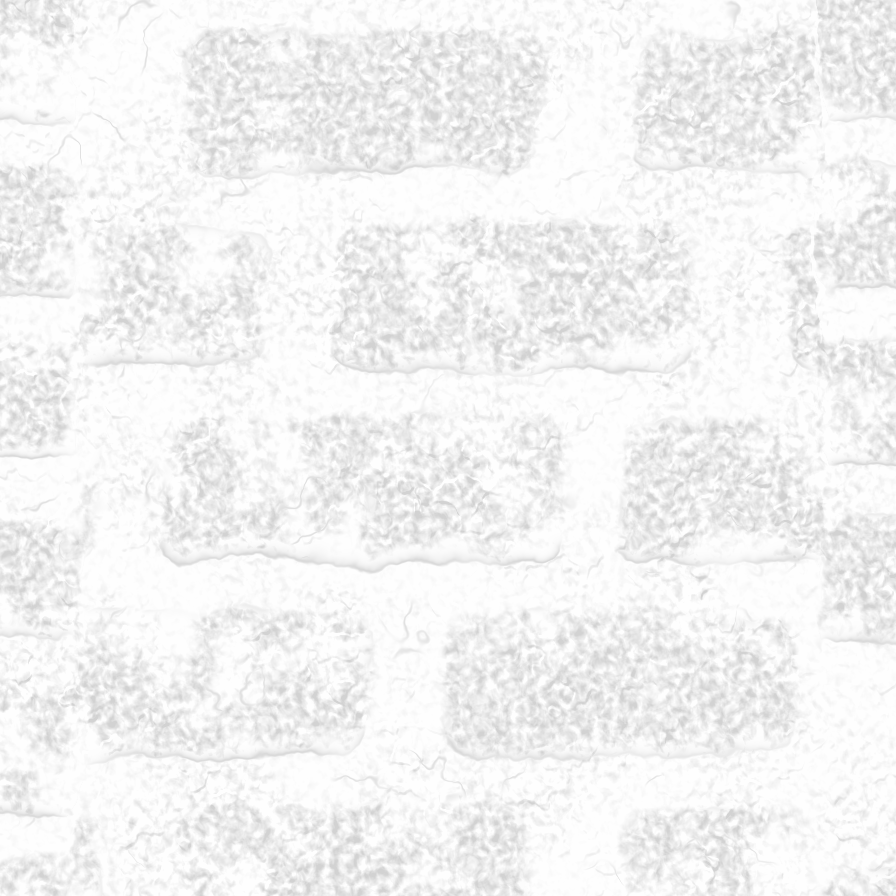
Reproduce this texture procedurally as a Shadertoy shader.

```glsl
#define WHITEWASH vec3(0.996)
#define SHADE vec3(0.845)
#define PITCH vec2(0.5, 0.2165)     // spacing of bricks and courses
#define FIRST_COURSE 0.236          // centre height of course zero
#define BRICK_HALF vec2(0.207, 0.079)
#define CORNER 0.03
#define SEAM 0.412                  // distance of the side seams from the middle
#define SEAM_DROP vec2(0.053, 0.12) // drop beyond the seams: constant, per height
#define GRAIN_FREQ 100.0
#define GRAIN_DEPTH 1.5
#define BARE_TONE 0.54
#define LIP_WIDTH 0.0045

vec2 hash2(vec2 p) {
    vec3 q = fract(p.xyx * vec3(0.1031, 0.103, 0.0973));
    q += dot(q, q.yzx + 33.33);
    return fract((q.xx + q.yz) * q.zy);
}

float gradientNoise(vec2 p) {
    vec2 i = floor(p), f = p - i;
    vec2 u = f * f * f * (f * (f * 6.0 - 15.0) + 10.0);
    vec2 e = vec2(0.0, 1.0);
    float a = dot(hash2(i) * 2.0 - 1.0, f);
    float b = dot(hash2(i + e.yx) * 2.0 - 1.0, f - e.yx);
    float c = dot(hash2(i + e.xy) * 2.0 - 1.0, f - e.xy);
    float d = dot(hash2(i + e.yy) * 2.0 - 1.0, f - e.yy);
    return mix(mix(a, b, u.x), mix(c, d, u.x), u.y);
}

float fbm(vec2 p) {
    float sum = 0.0, amp = 1.0;
    for (int i = 0; i < 3; i++) {
        sum += amp * gradientNoise(p);
        p = mat2(1.6, 1.2, -1.2, 1.6) * p + 11.7;
        amp *= 0.5;
    }
    return sum;
}

float roundedBox(vec2 p, vec2 halfSize, float radius) {
    vec2 q = abs(p) - halfSize + radius;
    return length(max(q, 0.0)) + min(max(q.x, q.y), 0.0) - radius;
}

// Height of the raised paint flakes
float flakes(vec2 p) {
    return smoothstep(0.02, 0.14, fbm(p * 30.0 + 300.0));
}

void mainImage(out vec4 fragColor, in vec2 fragCoord) {
    vec2 uv = fragCoord / iResolution.xy;
    float pixel = 1.0 / iResolution.y;

    // Ragged outlines, and courses that drop beyond the side seams
    vec2 jagged = 0.006 * vec2(fbm(uv * 42.0), fbm(uv * 42.0 + 19.0));
    vec2 p = uv + jagged + 0.018 * vec2(fbm(uv * 9.0 + 4.0), fbm(uv * 9.0 + 37.0));
    float fromMiddle = abs(p.x - 0.5);
    float beyond = smoothstep(SEAM - 0.007, SEAM + 0.007, fromMiddle);
    p.y += beyond * (SEAM_DROP.x + SEAM_DROP.y * p.y);

    // Running bond with a varied size for each brick
    float course = floor((p.y - FIRST_COURSE) / PITCH.y + 0.5);
    float joint = mix(0.445 - 0.0575 * course, 0.155, mod(course, 2.0));
    float column = floor((p.x - joint) / PITCH.x);
    vec2 vary = hash2(vec2(column, course) + 23.0);
    vec2 local = p - vec2(joint + (column + 0.5) * PITCH.x, FIRST_COURSE + course * PITCH.y);
    local.x += (vary.y - 0.5) * 0.02;
    vec2 halfSize = BRICK_HALF + vec2((vary.x - 0.5) * 0.04, (vary.y - 0.5) * 0.012);
    float d = roundedBox(local, halfSize, CORNER);
    float face = smoothstep(0.007, -0.01, d);

    // Whitewash: cloudy patches, thicker on the lower bevel and the seams
    float cloud = fbm(uv * vec2(6.0, 8.0) + 51.0) + 0.75 * fbm(uv * 24.0 + 8.0);
    float bevel = smoothstep(-0.4, -0.95, local.y / halfSize.y);
    float seam = smoothstep(0.03, 0.0, abs(fromMiddle - SEAM));
    float foot = smoothstep(0.15, 0.05, uv.y);
    cloud += (vary.x - 0.5) * 0.4 + bevel * 0.28 + seam * 0.3 + foot * 0.15;
    float bare = face * (1.0 - smoothstep(-0.1, 0.5, cloud));

    // Even pitted grain with a faint light from above, patchy on mortar
    vec2 grainUv = uv * GRAIN_FREQ + 0.6 * vec2(fbm(uv * 34.0 + 70.0), fbm(uv * 34.0 + 110.0));
    float pits = fbm(grainUv);
    float slope = fbm(grainUv + vec2(-0.06, 0.2)) - pits;
    float grain = GRAIN_DEPTH * (pits + 0.8 * slope);
    float patchy = smoothstep(-0.3, 0.35, fbm(uv * 7.0 + 90.0));
    float roughness = mix(0.2 + 0.6 * patchy, 1.0, bare);

    // Flakes that cast a short shadow below
    float flakeArea = smoothstep(-0.15, 0.3, fbm(uv * 12.0 + 330.0));
    vec2 flakeUv = uv + 0.5 * jagged;
    float flakeEdge = flakes(flakeUv + vec2(-0.001, 0.003)) - flakes(flakeUv);
    flakeEdge *= flakeArea * (0.4 + 0.6 * roughness);

    // Broken hairline cracks
    float ridge = fbm((uv + jagged) * 11.0 + 130.0);
    float crackArea = smoothstep(0.12, 0.4, fbm(uv * 10.0 + 160.0));
    float crack = crackArea * smoothstep(0.04, 0.0, abs(ridge));

    // Shadow: crisp outside, soft inside, heaviest under each brick
    float underside = smoothstep(-0.5, -0.85, local.y / halfSize.y);
    float sides = 0.45 * smoothstep(0.0, 0.35, fbm(uv * 13.0 + 210.0));
    float wear = smoothstep(-0.4, 0.15, fbm(uv * 8.0 + 240.0));
    float lip = smoothstep(0.001 + pixel, -0.001 - pixel, d) * exp(min(d, 0.0) / LIP_WIDTH);
    lip *= max(underside * (0.4 + 0.6 * wear), sides) * (1.0 - 0.9 * seam);

    float tone = BARE_TONE * bare + 0.1 * patchy * (1.0 - face);
    tone += grain * roughness + 0.8 * flakeEdge;
    tone = clamp(tone, 0.0, 1.15);
    tone = max(tone, 0.75 * crack);
    tone = max(tone, 1.4 * lip);
    fragColor = vec4(mix(WHITEWASH, SHADE, tone), 1.0);
}
```
